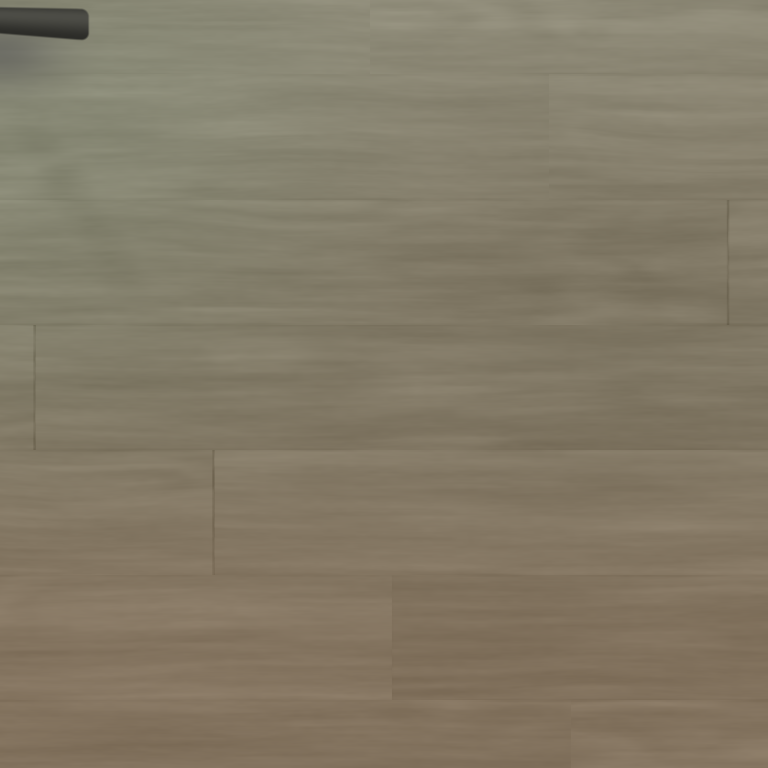
Reproduce this texture procedurally as a WebGL 2 fragment shader.

```glsl
#version 300 es
precision highp float;
// Matt grey-brown plank floor in soft light, with a dark round leg end in one corner.
// Staggered rows come from floor and mod; stretched noise and its contours form the
// grain, and broad gradients shift the tone from cool at the top to warm below.
uniform vec2 u_resolution;
out vec4 fragColor;

float hash(vec2 p) {
    p = fract(p * vec2(0.1031, 0.1137));
    p += dot(p, p.yx + 33.33);
    return fract((p.x + p.y) * p.x * 7.31);
}

float noise(vec2 p) {
    vec2 i = floor(p), f = fract(p);
    f = f * f * (3.0 - 2.0 * f);
    return mix(mix(hash(i), hash(i + vec2(1, 0)), f.x),
               mix(hash(i + vec2(0, 1)), hash(i + vec2(1, 1)), f.x), f.y);
}

float fbm(vec2 p) {
    float sum = 0.0, gain = 0.5;
    for (int i = 0; i < 4; i++) {
        sum += gain * noise(p);
        p = p * 2.03 + 17.7;
        gain *= 0.5;
    }
    return sum;
}

float roundedBox(vec2 p, vec2 halfSize, float radius) {
    vec2 d = abs(p) - halfSize + radius;
    return length(max(d, 0.0)) + min(max(d.x, d.y), 0.0) - radius;
}

// Signed brightness of the wood, roughly -0.06 to 0.06
float woodGrain(vec2 p, vec2 plank) {
    vec2 q = p + plank * vec2(7.3, 3.1) + 40.0;
    q.y += 0.012 * (noise(q * vec2(5, 9)) - 0.5);
    float bands = fbm(q * vec2(1.8, 26)) - 0.47;
    float fibres = fbm(q * vec2(7, 110)) - 0.47;
    float pores = noise(q * vec2(70, 260)) - 0.5;
    // Contours of a stretched field give the long pointed flames
    float field = noise(q * vec2(3.2, 13)) + 0.25 * noise(q * vec2(9, 38));
    float flames = sin(field * 19.0) * smoothstep(0.4, 0.75, noise(q * vec2(2.4, 8) + 9.0));
    float streak = smoothstep(0.7, 0.95, noise(q * vec2(3.5, 75) + 5.0));
    return bands * 0.085 + fibres * 0.055 + pores * 0.009 + flames * 0.011 + streak * 0.018;
}

void main() {
    vec2 uv = gl_FragCoord.xy / u_resolution;
    float pixel = 1.0 / min(u_resolution.x, u_resolution.y);

    // Broad light: warm floor below, cool grey-green towards the upper left
    vec3 warm = vec3(0.515, 0.452, 0.372);
    vec3 neutral = vec3(0.515, 0.483, 0.408);
    vec3 cool = vec3(0.555, 0.540, 0.468);
    vec3 color = mix(warm, neutral, smoothstep(0.1, 0.58, uv.y));
    color = mix(color, cool, smoothstep(0.5, 1.0, uv.y + 0.2 * (0.4 - uv.x)));
    color += vec3(-0.012, 0.008, 0.004) * smoothstep(0.6, 0.0, distance(uv, vec2(0.05, 0.8)));
    color -= 0.022 * smoothstep(0.5, 0.0, distance(uv, vec2(0.85, 0.66)));

    // Rows of planks, each shifted by the same step
    float rowHeight = 0.163, plankLength = 1.136;
    float rowPos = (uv.y - 0.088) / rowHeight;
    float row = floor(rowPos);
    float along = uv.x - 0.278 + 0.233 * (row - 1.0);
    vec2 plank = vec2(floor(along / plankLength), row);
    color += woodGrain(uv, plank);
    color += 0.014 * (hash(plank + 20.0) - 0.5);

    // Long seams are faint; butt joints are finer and clearest mid-floor
    float seamDist = abs(fract(rowPos + 0.5) - 0.5) * rowHeight;
    float jointDist = abs(mod(along + 0.5 * plankLength, plankLength) - 0.5 * plankLength);
    float wear = noise(uv * vec2(14, 45) + 3.0);
    float seam = 1.0 - smoothstep(0.0006, 0.0022 + pixel, seamDist);
    float joint = 1.0 - smoothstep(0.0004, 0.0014 + pixel, jointDist);
    float jointFade = 1.0 - smoothstep(0.8, 2.0, abs(row - 1.8));
    color -= 0.028 * seam * wear;
    color -= 0.09 * joint * jointFade * (0.35 + 0.65 * wear);

    // Soft shadow beneath the leg and a faint diagonal one beyond it
    vec2 s = uv - vec2(0.0, 0.932);
    float shadow = exp(-dot(s * vec2(13, 24), s * vec2(13, 24)));
    color = mix(color, vec3(0.36, 0.36, 0.35), 0.65 * shadow);
    float diagonal = abs(uv.x - 0.05 - 0.62 * (0.82 - uv.y));
    float span = smoothstep(0.6, 0.68, uv.y) * smoothstep(0.9, 0.8, uv.y);
    color -= 0.018 * span * smoothstep(0.045, 0.0, diagonal);

    // Leg: a slightly tilted rounded bar shaded across its width
    vec2 leg = uv - vec2(0.0, 0.9735);
    leg.y += 0.05 * leg.x;
    float halfWidth = 0.0165 + 0.03 * clamp(leg.x, 0.0, 0.1);
    float legDist = roundedBox(leg + vec2(0.085, 0.0), vec2(0.2, halfWidth), 0.009);
    float across = leg.y / halfWidth;
    vec3 legColor = mix(vec3(0.17, 0.17, 0.155), vec3(0.30, 0.30, 0.275),
                        smoothstep(-1.0, 0.5, across) * smoothstep(1.5, 0.5, across));
    color = mix(color, legColor, 1.0 - smoothstep(-pixel, pixel + 0.001, legDist));

    fragColor = vec4(color, 1.0);
}
```
